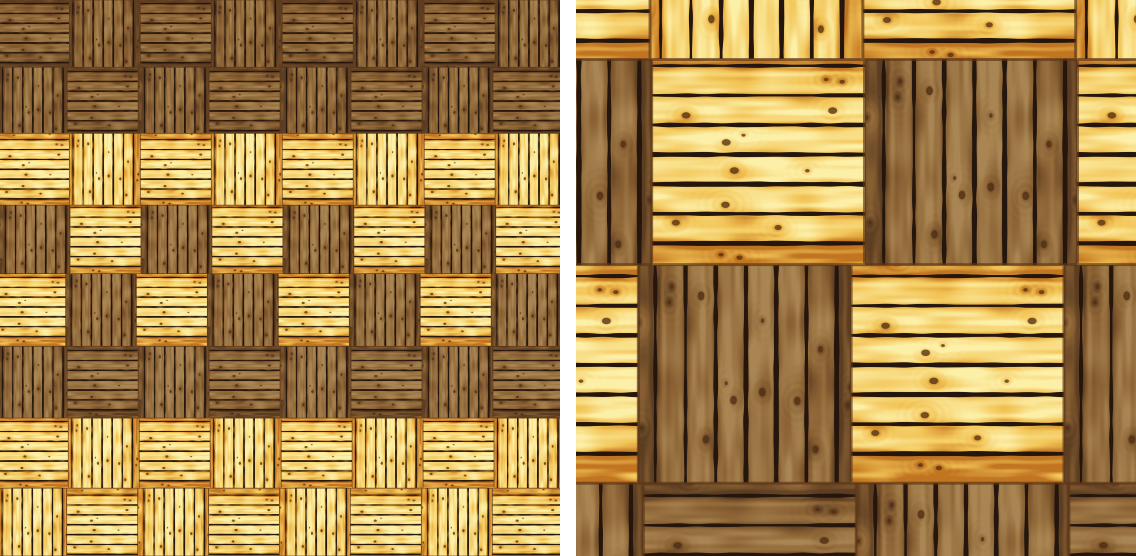
Left, the full canvas; right, a detail of the centre.
This pattern is drawn by a Shadertoy shader. Its source:

```glsl
// Parquet of 8 x 8 plank panels laid in alternating directions, pale and dark.
// One panel of planks, grain and knots is built from noise, turned by a quarter
// in every other cell, and cropped a little differently in each row.

#define COLUMN_PITCH 0.1267   // panel width, in canvas widths
#define ROWS 8.0
#define PLANK 0.142           // plank width, in panels
#define GAP_THIN 0.006        // half widths of the gaps, in panels
#define GAP_THICK 0.011
#define SEAM 0.007            // half width of the seam between panels
#define GRAIN 0.45
#define FIGURE 0.55
#define KNOTS 2
#define GAP_COLOR vec3(0.14, 0.085, 0.05)
#define SEAM_COLOR vec3(0.36, 0.21, 0.09)

// Top of each row, its first column seam, and where the first gap falls
const float rowTop[9] = float[9](0.0, 0.121, 0.240, 0.369, 0.492, 0.623, 0.752, 0.878, 1.0);
const float firstSeam[8] = float[8](0.124, 0.120, 0.124, 0.125, 0.117, 0.120, 0.122, 0.119);
const float firstGapAcross[8] = float[8](0.05, 0.06, 0.09, 0.03, 0.055, 0.06, 0.05, 0.10);
const float firstGapUpright[8] = float[8](0.05, 0.09, 0.05, 0.09, 0.08, 0.09, 0.05, 0.09);

float hash(vec2 p) {
    vec3 q = fract(p.xyx * vec3(0.1031, 0.1030, 0.0973));
    q += dot(q, q.yzx + 33.33);
    return fract((q.x + q.y) * q.z);
}

float noise(vec2 p) {
    vec2 i = floor(p), f = fract(p);
    f = f * f * (3.0 - 2.0 * f);
    return mix(mix(hash(i), hash(i + vec2(1, 0)), f.x),
               mix(hash(i + vec2(0, 1)), hash(i + vec2(1, 1)), f.x), f.y);
}

// Three-step wood ramp: deep, middle, light
vec3 woodRamp(float tone, bool pale) {
    vec3 deep   = pale ? vec3(0.76, 0.46, 0.13) : vec3(0.36, 0.24, 0.13);
    vec3 middle = pale ? vec3(0.95, 0.77, 0.34) : vec3(0.54, 0.38, 0.20);
    vec3 light  = pale ? vec3(0.99, 0.94, 0.66) : vec3(0.66, 0.52, 0.32);
    tone = clamp(tone, 0.0, 1.0) * 2.0;
    return mix(mix(deep, middle, min(tone, 1.0)), light, max(tone - 1.0, 0.0));
}

// Planks run along s; u counts planks from the first gap
vec3 panel(float s, float u, bool pale, float toneShift, float aa) {
    float plank = floor(u), f = u - plank;
    bool strip = plank < 0.0 || plank > 5.0;

    // Knots push the grain aside and leave rings around them
    float warp = 0.0, knot = 0.0, halo = 0.0, rings = 0.0;
    for (int i = 0; i < KNOTS; i++) {
        vec2 seed = vec2(plank * 3.0 + 11.0, float(i) * 7.0 + 5.0);
        vec2 center = vec2(mix(0.06, 0.94, hash(seed)), mix(0.25, 0.75, hash(seed + 31.0)));
        vec2 d = vec2(s - center.x, (f - center.y) * PLANK);
        float r = length(d * vec2(0.75, 1.0));
        float size = mix(0.007, 0.018, hash(seed + 57.0));
        warp += d.y / PLANK * exp(-r * r * 900.0);
        knot = max(knot, 1.0 - smoothstep(size - aa, size + aa, r));
        halo = max(halo, exp(-r * r / (size * size * 5.0)));
        rings += cos(r * 230.0) * exp(-r * 22.0);
    }

    // Fine streaks, broad figure and the tone of each plank
    float v = u - 0.7 * warp;
    float grain = noise(vec2(s * 4.0, v * 7.0 + 40.0)) - 0.5;
    float figure = noise(vec2(s * 7.0 + plank * 9.0, v * 2.5 + 90.0)) - 0.5;
    float tone = 0.87 + GRAIN * grain + FIGURE * figure + 0.08 * rings + toneShift;
    tone -= 0.22 * hash(vec2(plank + 20.0, 3.0));
    tone -= 0.22 * smoothstep(1.6, 3.0, abs(u - 3.0));
    tone -= 0.30 * (1.0 - smoothstep(0.04, 0.28, min(f, 1.0 - f)));
    tone -= 0.35 * halo + (strip ? 0.22 : 0.0);
    vec3 color = woodRamp(tone, pale);
    color = mix(color, vec3(0.30, 0.17, 0.07), 0.75 * knot);

    // Dark gaps with slightly ragged edges
    float gap = clamp(floor(u + 0.5), 0.0, 6.0);
    float halfWidth = mix(GAP_THIN, GAP_THICK, hash(vec2(gap, 8.0)))
                    + 0.005 * (noise(vec2(s * 12.0, gap * 5.0)) - 0.3);
    float edge = abs(u - gap) * PLANK - halfWidth;
    return mix(color, GAP_COLOR, 1.0 - smoothstep(-aa, aa, edge));
}

void mainImage(out vec4 fragColor, in vec2 fragCoord) {
    vec2 uv = fragCoord / iResolution.xy;
    float down = 1.0 - uv.y;
    float aa = 0.6 * ROWS / min(iResolution.x, iResolution.y);

    // Find the panel and the place inside it
    int row = 0;
    for (int i = 1; i < 8; i++) if (down >= rowTop[i]) row = i;
    float x = (uv.x - firstSeam[row]) / COLUMN_PITCH;
    int column = int(floor(x)) + 1;
    vec2 p = vec2(fract(x), (down - rowTop[row]) * ROWS);
    float rowHeight = (rowTop[row + 1] - rowTop[row]) * ROWS;

    // Directions alternate; two middle rows also alternate pale and dark
    bool across = ((row + column) & 1) == 0;
    bool pale = row == 2 || row > 5 || ((row == 3 || row == 4) && across);
    float s = across ? p.x : 1.0 - p.y;
    float t = across ? p.y - firstGapAcross[row] : p.x - firstGapUpright[row];
    float toneShift = (row < 2 ? -0.15 : 0.0)
                    + 0.06 * (hash(vec2(float(column), float(row))) - 0.5);
    vec3 color = panel(s, t / PLANK, pale, toneShift, aa);

    // Brown seams around each panel
    vec2 toEdge = min(p, vec2(1.0, rowHeight) - p);
    float seam = 1.0 - smoothstep(SEAM - aa, SEAM + aa, min(toEdge.x, toEdge.y));
    fragColor = vec4(mix(color, SEAM_COLOR, 0.7 * seam), 1.0);
}
```
